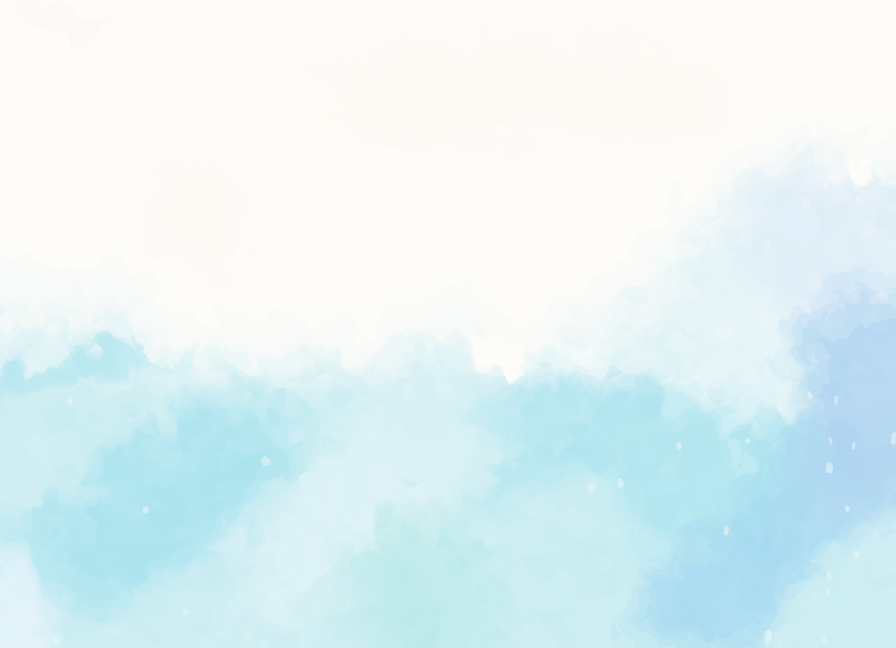
Reproduce this background procedurally as a Shadertoy shader.

```glsl
// Soft watercolour background: warm white paper above, layered aqua and blue washes below.
// Noise and irregular facets bend a misty horizon and tilted elliptical washes, whose
// coverage is stepped to form crisp pigment edges; pale flecks finish it.

const vec3 PAPER = vec3(0.995, 0.990, 0.972);
const vec3 CREAM = vec3(0.985, 0.970, 0.955);
const vec3 MIST = vec3(0.905, 0.960, 0.970);
const vec3 PALE = vec3(0.805, 0.933, 0.950);
const vec3 ICE = vec3(0.865, 0.948, 0.962);
const vec3 AQUA = vec3(0.685, 0.896, 0.938);
const vec3 MINT = vec3(0.750, 0.918, 0.918);
const vec3 SKY = vec3(0.650, 0.850, 0.945);
const vec3 PERIWINKLE = vec3(0.695, 0.830, 0.945);
const vec3 LAVENDER = vec3(0.875, 0.928, 0.970);
const vec3 FROST = vec3(0.890, 0.950, 0.980);

float hash(vec2 p) {
    vec3 q = fract(p.xyx * 0.1031);
    q += dot(q, q.yzx + 33.33);
    return fract((q.x + q.y) * q.z);
}

float noise(vec2 p) {
    vec2 i = floor(p), f = fract(p);
    f = f * f * (3.0 - 2.0 * f);
    return mix(mix(hash(i), hash(i + vec2(1, 0)), f.x),
               mix(hash(i + vec2(0, 1)), hash(i + vec2(1, 1)), f.x), f.y);
}

// Layered noise centred on zero
float fbm(vec2 p) {
    float sum = 0.0, gain = 0.5;
    for (int i = 0; i < 5; i++) {
        sum += gain * (noise(p) - 0.5);
        p = mat2(1.6, 1.2, -1.2, 1.6) * p + 7.3;
        gain *= 0.55;
    }
    return sum;
}

// Random offset per irregular cell, blended narrowly at the cell borders
vec2 facet(vec2 p) {
    vec2 cell = floor(p), sum = vec2(0.0);
    float total = 0.0;
    for (int j = -1; j <= 1; j++)
    for (int i = -1; i <= 1; i++) {
        vec2 id = cell + vec2(i, j);
        vec2 rnd = vec2(hash(id + 2.3), hash(id + 47.9));
        float weight = exp(-22.0 * length(id + rnd - p));
        sum += weight * (vec2(hash(id + 71.1), hash(id + 95.7)) - 0.5);
        total += weight;
    }
    return sum / total;
}

// Blends a smooth ramp with crisp steps, like overlapping dried layers
float pigment(float v, float levels) {
    float s = clamp(v, 0.0, 1.0) * levels;
    float stepped = (floor(s) + smoothstep(0.45, 0.55, fract(s))) / levels;
    return mix(v, stepped, 0.8);
}

// Lays a tilted elliptical wash over a base colour
vec3 wash(vec3 base, vec2 p, vec2 centre, vec2 radii, float angle, vec3 tint, float strength) {
    float c = cos(angle), s = sin(angle);
    vec2 d = mat2(c, -s, s, c) * (p - centre) / radii;
    float cover = 1.0 - smoothstep(0.5, 1.45, length(d));
    return mix(base, tint, strength * pigment(cover, 4.0));
}

// Small scattered irregular flecks
float flecks(vec2 p, float scale, float density) {
    vec2 cell = floor(p * scale);
    vec2 jitter = vec2(hash(cell + 3.1), hash(cell + 8.7));
    vec2 d = fract(p * scale) - mix(vec2(0.3), vec2(0.7), jitter);
    float radius = mix(0.09, 0.26, hash(cell + 15.2));
    float spot = 1.0 - smoothstep(radius - 0.04, radius + 0.04, length(d * vec2(1.2, 0.85)));
    return spot * step(hash(cell + 21.4), density);
}

void mainImage(out vec4 fragColor, in vec2 fragCoord) {
    vec2 p = fragCoord / iResolution.xy * vec2(1.384, 1.0);

    // Ragged coordinates: broad drift, feathering and faceted patches
    vec2 drift = vec2(fbm(p * 6.0), fbm(p * 6.0 + 31.0));
    vec2 feather = vec2(fbm(p * 28.0 + 11.0), fbm(p * 28.0 + 53.0));
    vec2 ragged = p + 0.03 * feather;
    vec2 patches = facet(ragged * 19.0);
    vec2 chips = facet(ragged * 43.0 + 5.0);
    vec2 q = p + 0.11 * drift + 0.035 * feather + 0.034 * patches + 0.020 * chips;

    // Paper with faint cream stains
    vec3 col = PAPER;
    col = wash(col, q, vec2(0.79, 0.86), vec2(0.34, 0.09), -0.05, CREAM, 0.75);
    col = wash(col, q, vec2(0.30, 0.66), vec2(0.09, 0.10), 0.3, CREAM, 0.6);
    col = wash(col, q, vec2(0.10, 0.98), vec2(0.07, 0.03), 0.0, CREAM, 0.7);

    // Mist horizon climbing at the right, then the pale water body
    float leftLift = 0.07 * (1.0 - smoothstep(0.0, 0.35, q.x));
    float rightLift = 0.27 * smoothstep(0.80, 1.24, q.x);
    float mistDepth = 0.50 + leftLift + rightLift - q.y;
    float bodyDepth = 0.465 + 0.6 * leftLift - q.y;
    col = mix(col, MIST, pigment(smoothstep(-0.06, 0.14, mistDepth), 6.0));
    col = wash(col, q, vec2(1.27, 0.62), vec2(0.13, 0.13), 0.2, LAVENDER, 0.75);
    col = mix(col, PALE, pigment(smoothstep(-0.04, 0.15, bodyDepth), 6.0));

    // Left washes
    col = wash(col, q, vec2(0.11, 0.425), vec2(0.16, 0.028), 0.1, AQUA, 0.6);
    col = wash(col, q, vec2(0.36, 0.34), vec2(0.08, 0.08), 0.7, AQUA, 0.5);
    col = wash(col, q, vec2(0.25, 0.22), vec2(0.24, 0.10), 0.45, AQUA, 0.95);
    col = wash(col, q, vec2(0.06, 0.30), vec2(0.13, 0.07), 0.2, PALE, 0.8);
    col = wash(col, q, vec2(0.00, 0.04), vec2(0.08, 0.09), 0.0, FROST, 0.9);
    col = wash(col, q, vec2(0.27, 0.04), vec2(0.13, 0.07), 0.4, PALE, 0.9);

    // Centre washes
    col = wash(col, q, vec2(0.56, 0.22), vec2(0.25, 0.095), 0.75, ICE, 0.9);
    col = wash(col, q, vec2(0.66, 0.09), vec2(0.11, 0.12), -0.3, MINT, 0.8);
    col = wash(col, q, vec2(0.89, 0.37), vec2(0.12, 0.06), -0.1, AQUA, 0.7);
    col = wash(col, q, vec2(0.85, 0.28), vec2(0.10, 0.05), 0.5, AQUA, 0.65);
    col = wash(col, q, vec2(1.08, 0.27), vec2(0.16, 0.12), -0.3, AQUA, 0.8);
    col = wash(col, q, vec2(0.885, 0.13), vec2(0.12, 0.13), -0.4, PALE, 0.95);

    // Right washes
    col = wash(col, q, vec2(1.13, 0.09), vec2(0.14, 0.09), 0.6, SKY, 0.8);
    col = wash(col, q, vec2(1.27, 0.22), vec2(0.12, 0.11), 0.3, SKY, 0.75);
    col = wash(col, q, vec2(1.35, 0.36), vec2(0.12, 0.17), 0.1, PERIWINKLE, 0.85);
    col = wash(col, q, vec2(1.14, 0.43), vec2(0.07, 0.12), 0.2, MIST, 0.85);
    col = wash(col, q, vec2(1.33, 0.04), vec2(0.15, 0.08), 0.6, PALE, 0.95);

    // Bare paper gaps, then flecks and patch tints within the washes
    col = wash(col, q, vec2(0.785, 0.465), vec2(0.045, 0.030), 0.2, PAPER, 0.95);
    col = wash(col, q, vec2(1.345, 0.73), vec2(0.035, 0.030), 0.0, PAPER, 0.9);
    float density = mix(0.03, 0.16, smoothstep(1.12, 1.25, p.x));
    float spots = flecks(p + 0.02 * feather, 30.0, density);
    float wet = smoothstep(0.0, 0.1, mistDepth);
    col = mix(col, MIST, 0.6 * spots * wet);
    col += 0.012 * wet * (patches.x + chips.y) * vec3(1.6, 0.6, 0.4);

    fragColor = vec4(col, 1.0);
}
```
